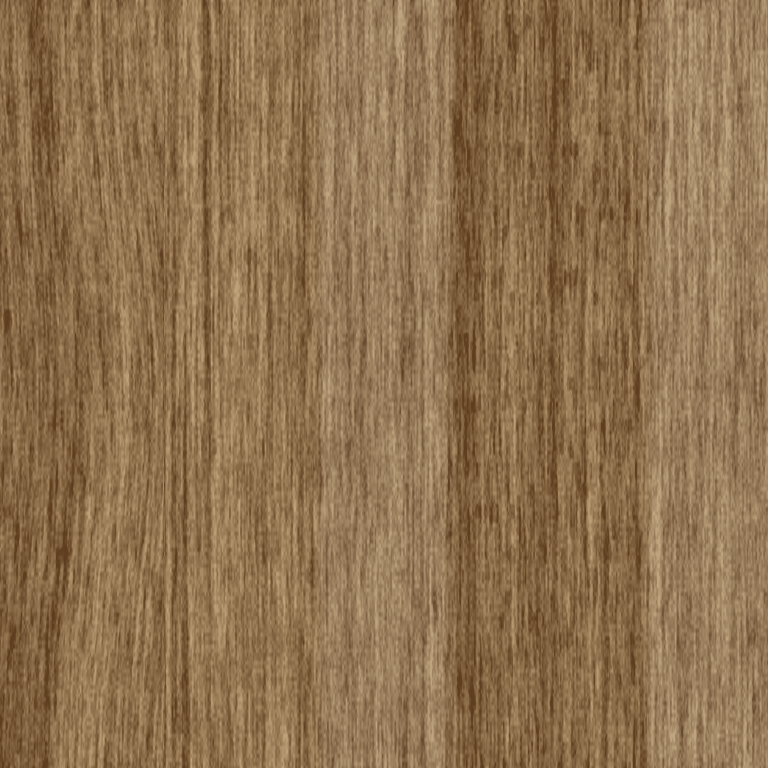
Write a WebGL 1 fragment shader that draws this texture.

```glsl
precision highp float;
// Brown wood veneer: upright planks with fine fibres, pores and a curved figure at the left.

uniform vec2 u_resolution;

#define DARK_WOOD vec3(0.435, 0.325, 0.212)
#define LIGHT_WOOD vec3(0.685, 0.582, 0.448)
#define WARM_TINT vec3(0.008, -0.006, -0.024)
#define FIBRE_CONTRAST 0.78
#define STREAK_CONTRAST 0.30
#define PORE_DEPTH 0.36
#define RIPPLE_CONTRAST 0.07
#define BEND 0.046
#define SEAM 0.214

float hash(vec2 p) {
    vec3 q = fract(vec3(p.xyx) * 0.1031);
    q += dot(q, q.yzx + 33.33);
    return fract((q.x + q.y) * q.z);
}

// Value noise from 0 to 1
float noise(vec2 p) {
    vec2 cell = floor(p);
    vec2 f = fract(p);
    f = f * f * (3.0 - 2.0 * f);
    float low = mix(hash(cell), hash(cell + vec2(1.0, 0.0)), f.x);
    float high = mix(hash(cell + vec2(0.0, 1.0)), hash(cell + vec2(1.0, 1.0)), f.x);
    return mix(low, high, f.y);
}

float centredNoise(vec2 p) {
    return noise(p) - 0.5;
}

float bump(float x, float centre, float width) {
    float d = (x - centre) / width;
    return exp(-d * d);
}

// Tone of the bent figure left of the seam
float curvedTone(float x, float y) {
    float tone = 0.36 + 0.14 * smoothstep(0.05, 0.12, x);
    float broken = 0.6 + 0.6 * noise(vec2(x * 40.0, y * 4.0));
    tone -= 0.25 * broken * bump(x, 0.047, 0.018);
    return tone - 0.08 * bump(x, 0.012, 0.010);
}

// Tone of the straight planks right of the seam
float plankTone(float x, float paleMiddle, float darkPlank, float paleRight) {
    float tone = 0.54;
    tone -= 0.15 * bump(x, 0.400, 0.012);
    tone += 0.14 * paleMiddle + 0.13 * bump(x, 0.568, 0.014);
    tone = mix(tone, 0.40, darkPlank);
    tone -= darkPlank * (0.14 * bump(x, 0.605, 0.028) + 0.22 * bump(x, 0.722, 0.014));
    tone -= 0.11 * darkPlank * bump(x, 0.825, 0.018);
    tone = mix(tone, 0.70, paleRight);
    return tone - 0.10 * smoothstep(0.91, 1.0, x);
}

void main() {
    vec2 uv = gl_FragCoord.xy / u_resolution;
    float x = uv.x + 0.005 * centredNoise(vec2(3.0, uv.y * 3.0)) * smoothstep(0.25, 0.35, uv.x);
    float left = 1.0 - smoothstep(SEAM - 0.0015, SEAM + 0.0015, uv.x);

    // Growth lines follow the bend left of the seam, fine fibres only partly
    float bulge = 0.5 + 0.5 * cos(6.2832 * (uv.y - 0.47));
    float bend = BEND * bulge * (0.6 + 0.4 * smoothstep(0.0, 0.15, uv.x));
    float bent = uv.x - bend + 0.006 * centredNoise(uv * vec2(4.0, 6.0));
    vec2 grain = vec2(mix(x, bent, left) + 1.0, uv.y);
    vec2 fibre = vec2(x - 0.45 * left * bend + 1.0, uv.y);

    // Plank masks and broad tones
    float darkPlank = smoothstep(0.567, 0.603, x) - smoothstep(0.832, 0.862, x);
    float paleRight = smoothstep(0.832, 0.862, x);
    float paleMiddle = smoothstep(0.408, 0.425, x) * (1.0 - smoothstep(0.567, 0.603, x));
    float tone = mix(plankTone(x, paleMiddle, darkPlank, paleRight), curvedTone(bent, uv.y), left);

    // Long dark lines beside the seam, fading to the right
    float lined = (1.0 - left) * (1.0 - smoothstep(0.24, 0.38, x));
    float lines = smoothstep(0.52, 0.78, noise(vec2(x * 150.0 + 5.0, uv.y * 0.7)));
    tone += lined * (0.10 - 0.52 * lines);
    tone -= 0.22 * bump(uv.x, SEAM, 0.002);

    // Two small knots against the seam, and faint cross smudges
    float knots = bump(uv.y, 0.805, 0.020) + bump(uv.y, 0.215, 0.022);
    tone -= 0.30 * left * knots * bump(uv.x, 0.206, 0.009);
    tone -= 0.16 * bump(uv.x, 1.0, 0.09) * bump(uv.y, 0.50, 0.035);
    tone -= 0.10 * bump(uv.x, 0.52, 0.05) * bump(uv.y, 0.50, 0.050);

    // Continuous streaks, then ever finer fibres and speckle
    tone += 0.14 * centredNoise(grain * vec2(38.0, 0.5));
    tone += STREAK_CONTRAST * centredNoise(grain * vec2(125.0, 0.9));
    tone += 0.65 * FIBRE_CONTRAST * centredNoise(mix(fibre, grain, 0.5) * vec2(265.0, 3.5) + 17.0);
    tone += 0.80 * FIBRE_CONTRAST * centredNoise(fibre * vec2(410.0, 24.0) + 51.0);
    tone += 0.70 * FIBRE_CONTRAST * centredNoise(fibre * vec2(490.0, 190.0) + 83.0);

    // Cross ripple and short sharp pores
    float ripple = centredNoise(grain * vec2(6.0, 34.0)) + centredNoise(grain * vec2(3.0, 8.0));
    tone += RIPPLE_CONTRAST * ripple * (0.6 + 0.6 * darkPlank);
    float pores = smoothstep(0.66, 0.82, noise(fibre * vec2(270.0, 36.0) + 9.0));
    tone -= PORE_DEPTH * pores * (0.7 + 0.4 * darkPlank + 0.2 * left);

    float warmth = 1.0 - 0.75 * max(paleMiddle, paleRight);
    vec3 wood = mix(DARK_WOOD, LIGHT_WOOD, clamp(tone + 0.05, -0.30, 1.25));
    gl_FragColor = vec4(wood + WARM_TINT * warmth, 1.0);
}
```
